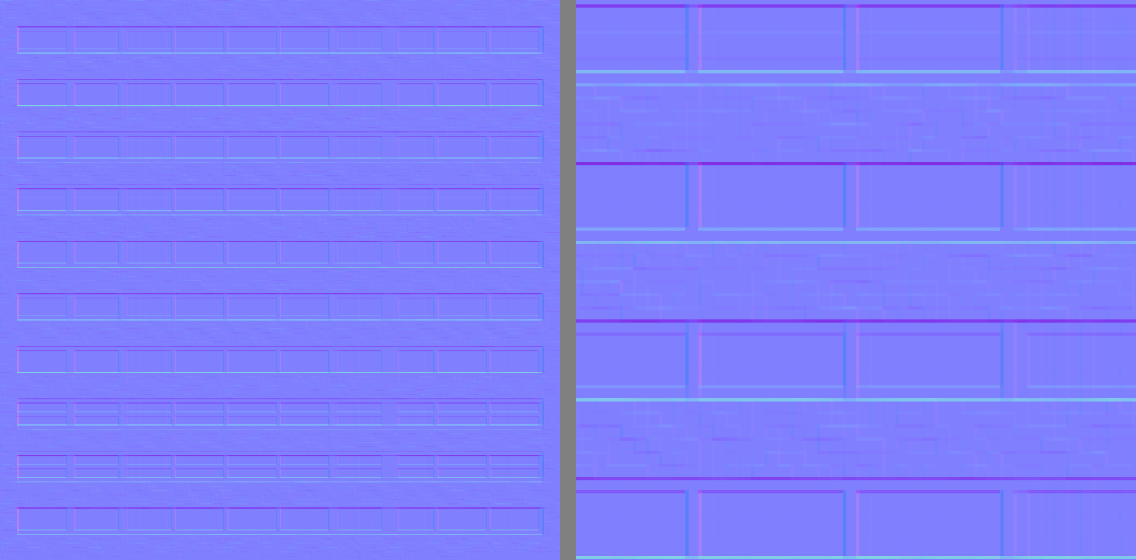
Left, the full canvas; right, a detail of the centre.
Reproduce this texture map procedurally as a WebGL 2 fragment shader.

```glsl
#version 300 es
precision highp float;
// Tangent-space normal map of ten recessed strips, each split into ten tiles.
// A height is computed per cell of a 128 x 128 grid; steps between adjacent
// cells become thin bevel lines. Sines and hashes add the surface wear.

#define GRID 128.0          // cells across the canvas
#define COUNT 10.0          // strips down, and tiles along each strip
#define STRIP_TOP 6.2       // first strip, in cells from the top
#define STRIP_PITCH 12.2
#define STRIP_HEIGHT 5.6
#define TILE_LEFT 4.0       // first tile, in cells from the left
#define TILE_PITCH 12.0
#define DEPTH 0.8           // slope of a full step
#define GAP_LEVEL 0.6       // depth of the dividers relative to the tiles
#define LINE_WIDTH 0.25     // bevel width in cells
#define GRAIN 0.075         // roughness of the flat surface
#define WEAR 0.09           // streaks inside the tiles

uniform vec2 u_resolution;
out vec4 fragColor;

// Extra width of the divider to the left of each tile, in cells
const float INSET[10] = float[10](0.0, 1.0, 0.6, 0.1, 0.05, 0.1, 0.5, 2.8, 0.1, 0.1);

float hash(vec2 p) {
    vec3 q = fract(vec3(p.xyx) * 0.1031);
    q += dot(q, q.yzx + 33.33);
    return fract((q.x + q.y) * q.z);
}

// Share of the unit cell starting at c that lies between lo and hi
float coverage(float c, float lo, float hi) {
    return clamp(min(c + 1.0, hi) - max(c, lo), 0.0, 1.0);
}

// Terraced layered sines, broken up per cell
float grainHeight(vec2 c) {
    float s = sin(c.x * 0.83 + 2.1 * sin(c.y * 0.71))
            + sin(c.y * 1.37 + 1.7 * sin(c.x * 0.47))
            + 1.3 * (hash(c) - 0.5);
    return GRAIN * 0.5 * floor(s * 1.1 + 0.5);
}

// Faint vertical and horizontal streaks, stronger on some tiles and strips
float streaks(vec2 c, float strip, float tile, float localRow) {
    bool wornTile = tile == 2.0 || tile == 6.0 || tile == 7.0 || tile == 9.0;
    bool wornStrip = strip == 2.0 || strip == 3.0;
    bool ridgedStrip = strip == 7.0 || strip == 8.0;
    float vertical = hash(vec2(c.x, 7.0)) * (wornTile ? 1.0 : 0.1);
    float horizontal = hash(vec2(c.y, 19.0)) * (wornStrip ? 1.0 : 0.12);
    float ridge = ridgedStrip && localRow == 3.0 ? 0.24 : 0.0;
    return WEAR * (vertical + horizontal) + ridge;
}

// Height of one cell, counted from the top left
float cellHeight(vec2 c) {
    float strip = clamp(floor((c.y + 1.0 - STRIP_TOP) / STRIP_PITCH), 0.0, COUNT - 1.0);
    float top = STRIP_TOP + strip * STRIP_PITCH;
    float inStrip = coverage(c.y, top, top + STRIP_HEIGHT);
    float right = TILE_LEFT + COUNT * TILE_PITCH;
    inStrip *= step(TILE_LEFT, c.x) * step(c.x, right - 0.5);
    if (inStrip < 0.01) return grainHeight(c);

    float tile = clamp(floor((c.x - TILE_LEFT) / TILE_PITCH), 0.0, COUNT - 1.0);
    float left = TILE_LEFT + tile * TILE_PITCH;
    float inTile = coverage(c.x, left + INSET[int(tile)], left + TILE_PITCH - 1.0);
    float depth = min(inStrip, mix(GAP_LEVEL, 1.0, inTile));
    float wear = streaks(c, strip, tile, c.y - floor(top + 0.01));
    return -DEPTH * depth + wear * inTile * inStrip;
}

// Smooth mask of the bevel along the leading side of a cell
vec2 bevelMask(vec2 f, float pixel) {
    vec2 rise = clamp(f / pixel + 0.5, 0.0, 1.0);
    vec2 fall = clamp((LINE_WIDTH - f) / pixel + 0.5, 0.0, 1.0);
    return min(rise, fall);
}

void main() {
    vec2 uv = gl_FragCoord.xy / u_resolution;
    vec2 p = vec2(uv.x, 1.0 - uv.y) * GRID;
    vec2 cell = floor(p);
    float pixel = GRID / min(u_resolution.x, u_resolution.y);

    // Steps towards the left and upper neighbours
    float here = cellHeight(cell);
    vec2 slope = vec2(cellHeight(cell - vec2(1.0, 0.0)) - here,
                      here - cellHeight(cell - vec2(0.0, 1.0)));
    slope *= bevelMask(p - cell, pixel);

    // Encode the normal as colour
    vec3 normal = normalize(vec3(slope, 1.0));
    fragColor = vec4(normal * 0.5 + 0.5, 1.0);
}
```
